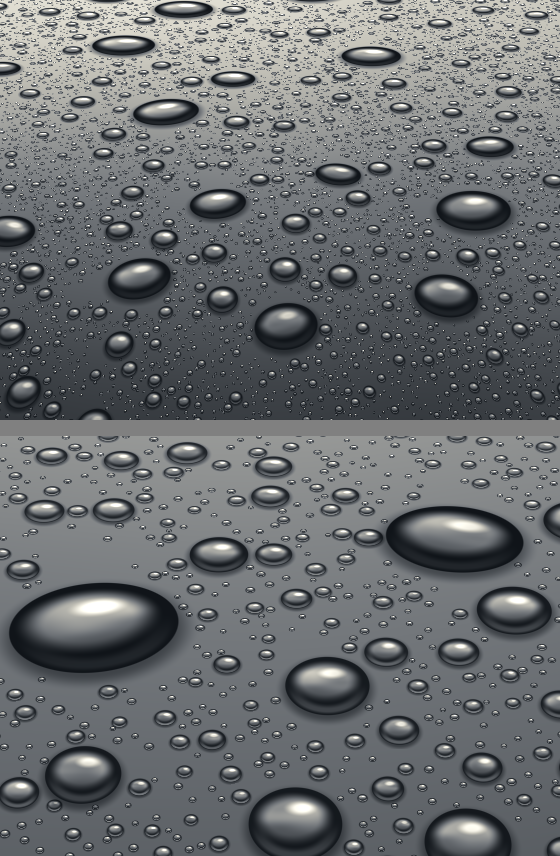
Top: the whole. Bottom: its middle third, enlarged.
A Shadertoy shader for this texture:

```glsl
// Water beads on a dark glossy panel that recedes toward a bright sky.
// Five jittered grids of drops, from fine mist to large pools, are laid on a
// foreshortened plane; each drop is shaded as a dark dome with a sky reflection.

const int LAYERS = 5;
const float CELL[5] = float[5](0.36, 0.17, 0.085, 0.042, 0.019);
const float CHANCE[5] = float[5](0.38, 0.56, 0.70, 0.75, 0.70);
const float MIN_RADIUS = 0.15;   // in cells
const float MAX_RADIUS = 0.26;
const float POOL_STRETCH = 1.25; // widening of the largest drops
const float SPREAD = 0.5;        // sideways shrinking with distance
const vec2 FLATTEN = vec2(0.15, 0.97);
const float DROP_DARK = 0.075;
const float SHADOW = 0.42;
const vec3 COOL_TINT = vec3(-0.014, 0.003, 0.022);
const vec3 WARM_TINT = vec3(0.012, 0.002, -0.042);

float hash(vec2 p) {
    return fract(sin(dot(p, vec2(127.1, 311.7))) * 43758.5453);
}

float noise(vec2 p) {
    vec2 i = floor(p), f = fract(p);
    f = f * f * (3.0 - 2.0 * f);
    return mix(mix(hash(i), hash(i + vec2(1, 0)), f.x),
               mix(hash(i + vec2(0, 1)), hash(i + vec2(1, 1)), f.x), f.y);
}

mat2 layerTurn(int layer) {
    float a = 0.5 + 1.3 * float(layer);
    return mat2(cos(a), sin(a), -sin(a), cos(a));
}

float stretchOf(int layer) {
    return layer == 0 ? POOL_STRETCH : 1.0;
}

// Drop of one grid cell: centre on the plane, radius (0 if absent), seed
vec4 dropInCell(vec2 id, int layer) {
    vec2 key = id + 37.0 * float(layer);
    float seed = hash(key + 5.3);
    float size = mix(MIN_RADIUS, MAX_RADIUS, hash(key + 11.7));
    float room = 0.46 - size * stretchOf(layer);
    vec2 jitter = 2.0 * vec2(hash(key + 1.9), hash(key + 8.1)) - 1.0;
    vec2 centre = (id + 0.5 + room * jitter) * layerTurn(layer) * CELL[layer];
    return vec4(centre, seed < CHANCE[layer] ? size * CELL[layer] : 0.0, seed);
}

// True where a larger drop has swallowed this one
bool swallowed(vec4 drop, int layer) {
    for (int k = 0; k < layer; k++) {
        vec2 home = floor(layerTurn(k) * drop.xy / CELL[k]);
        for (int n = 0; n < 9; n++) {
            vec4 other = dropInCell(home + vec2(n % 3 - 1, n / 3 - 1), k);
            float reach = other.z * stretchOf(k) + drop.z * 1.1;
            if (other.z > 0.0 && distance(other.xy, drop.xy) < reach) return true;
        }
    }
    return false;
}

// Panel brightness: dark near, bright far, lighter on the left
float panelTone(vec2 p) {
    float tone = mix(0.23, 0.46, smoothstep(-0.1, 0.65, p.y));
    tone += 0.34 * smoothstep(0.5, 1.05, p.y);
    tone += 0.10 * smoothstep(0.35, 0.8, p.y) * (1.0 - p.x / 1.33);
    return tone + 0.05 * (noise(p * 3.0) - 0.5);
}

// Dome shading; q spans the unit disc, clarity is 0 for pools and 1 for mist
float dropTone(vec2 q, float seed, float clarity, float ground, float sky) {
    float r = length(q);
    float body = mix(DROP_DARK, ground * 0.5, clarity * 0.6);
    float dome = 1.0 - smoothstep(0.5, 0.9, length((q - vec2(-0.04, 0.14)) * vec2(1.0, 1.2)));
    float streak = noise(q * vec2(1.5, 3.5) + seed * 40.0);
    float mirror = sky * (0.36 + 0.55 * smoothstep(-0.5, 0.5, q.y) * (0.45 + 0.75 * streak));
    float tone = mix(body, mirror, dome);
    float crescent = smoothstep(0.6, 0.8, r) * (1.0 - smoothstep(0.86, 0.98, r))
                   * (1.0 - smoothstep(-0.8, 0.1, q.y));
    float glint = 1.0 - smoothstep(0.08, 0.28, length((q - vec2(0.12, 0.42)) * vec2(0.7, 1.2)));
    return tone + sky * mix(0.08, 0.55, clarity) * crescent + 0.45 * glint * sky;
}

void mainImage(out vec4 fragColor, in vec2 fragCoord) {
    vec2 p = fragCoord / iResolution.y;
    float y = p.y;

    // Foreshortened plane and its local stretch
    float middle = 0.5 * iResolution.x / iResolution.y;
    vec2 plane = vec2((p.x - middle) * (1.0 + SPREAD * y),
                      y + FLATTEN.x * y * y + FLATTEN.y * y * y * y);
    vec2 scale = vec2(1.0 + SPREAD * y, 1.0 + 2.0 * FLATTEN.x * y + 3.0 * FLATTEN.y * y * y);

    float ground = panelTone(p);
    float sky = mix(0.62, 1.05, y);
    float tone = ground;

    // Paint from mist up to pools
    for (int layer = LAYERS - 1; layer >= 0; layer--) {
        vec2 id = floor(layerTurn(layer) * plane / CELL[layer]);
        vec4 drop = dropInCell(id, layer);
        vec2 q = plane - drop.xy;
        if (drop.z <= 0.0 || length(q) > drop.z * 1.7 || swallowed(drop, layer)) continue;

        // Pools lean a little and grow wide
        float lean = layer == 0 ? 0.6 * (hash(id + 3.0) - 0.4) : 0.0;
        q = mat2(cos(lean), -sin(lean), sin(lean), cos(lean)) * q;
        q /= drop.z * vec2(stretchOf(layer), 1.0);

        float r = length(q);
        float soft = length(scale * q / max(r, 0.001)) / (iResolution.y * drop.z);
        float cover = 1.0 - smoothstep(1.0 - soft, 1.0 + 0.5 * soft, r);
        float shade = 1.0 - smoothstep(0.9, 1.25, length(q + vec2(0.0, 0.13)));
        tone *= 1.0 - SHADOW * shade;
        float clarity = float(layer) / float(LAYERS - 1);
        tone = mix(tone, dropTone(q, drop.w, clarity, ground, sky), cover);
    }

    vec3 tint = mix(COOL_TINT, WARM_TINT, smoothstep(0.4, 0.85, tone));
    fragColor = vec4(clamp(tone + tint, 0.0, 1.0), 1.0);
}
```
